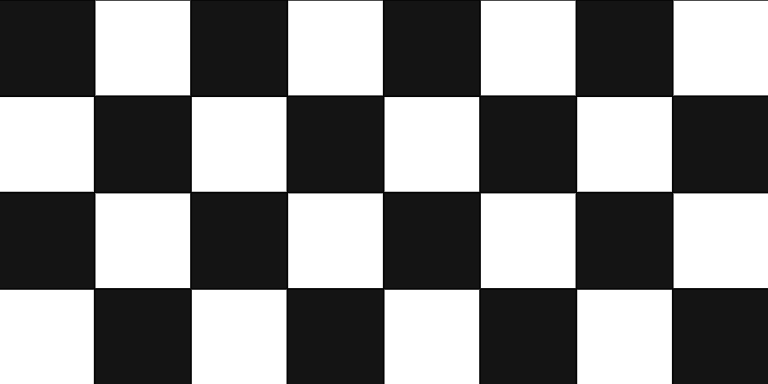
Give the GLSL for this pattern, as a WebGL 2 fragment shader.

```glsl
#version 300 es
precision highp float;

uniform vec2 u_resolution;
out vec4 fragColor;

const vec3 WHITE = vec3(1.0);
const vec3 CHARCOAL = vec3(0.08);
const vec3 LINE_BLACK = vec3(0.01);

// Lengths are fractions of the canvas height
const float CELL_SIZE = 0.2509;
const float LINE_WIDTH = 0.0043;
const vec2 GRID_SHIFT = vec2(-0.0008, -0.0015);

// Signed distance to the nearest cell border, positive in even cells
vec2 borderDistance(vec2 p, float size) {
    return (abs(mod(p / size - 0.5, 2.0) - 1.0) - 0.5) * size;
}

// Share of a pixel lying on the positive side of a border
vec2 sideCoverage(vec2 d, float pixel) {
    return clamp(d / pixel + 0.5, 0.0, 1.0);
}

// Share of a pixel covered by a line centred on a border
vec2 lineCoverage(vec2 d, float width, float pixel) {
    return sideCoverage(d + 0.5 * width, pixel) - sideCoverage(d - 0.5 * width, pixel);
}

// One where the column and row parities agree, zero elsewhere
float checker(vec2 side) {
    return mix(1.0 - side.x, side.x, side.y);
}

void main() {
    float pixel = 1.0 / u_resolution.y;
    vec2 p = (gl_FragCoord.xy - 0.5 * u_resolution) * pixel - GRID_SHIFT;
    vec2 d = borderDistance(p, CELL_SIZE);

    // Alternating squares
    vec3 color = mix(CHARCOAL, WHITE, checker(sideCoverage(d, pixel)));

    // Thin outlines along both directions
    vec2 outline = lineCoverage(d, LINE_WIDTH, pixel);
    color = mix(color, LINE_BLACK, max(outline.x, outline.y));

    fragColor = vec4(color, 1.0);
}
```
